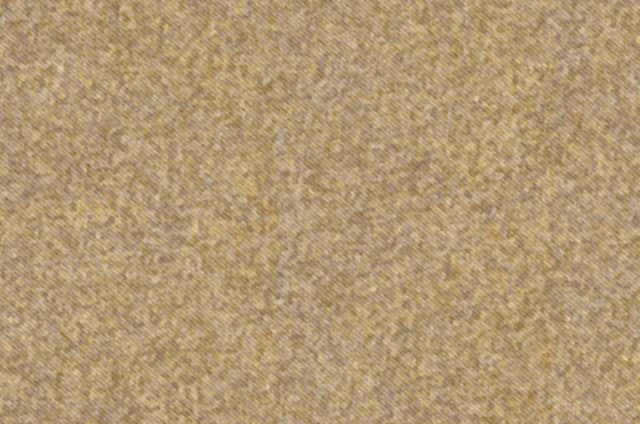
Write a WebGL 1 fragment shader that draws this texture.

```glsl
precision highp float;
// Draws soft, sandy woven cloth: blurred tan grains under a fine diagonal twill.

uniform vec2 u_resolution;

// Colours
const vec3 SAND = vec3(0.693, 0.600, 0.450);
const vec3 LIGHT_AXIS = vec3(0.97, 1.05, 1.0);
const vec3 OCHRE_AXIS = vec3(0.40, 0.02, -1.0);

// Sizes, counted per canvas height
const float GRAINS = 92.0;
const float FIBRES = 150.0;
const float PATCHES = 15.0;
const float TWILL_LINES = 112.0;
const float PANEL_WIDTH = 0.655;
const vec2 TWILL_NORMAL = vec2(0.66, 0.75);
const float GRAIN_STRETCH = 0.95;

// Strengths
const float GRAIN_CONTRAST = 0.17;
const float FIBRE_CONTRAST = 0.14;
const float PATCH_CONTRAST = 0.035;
const float TWILL_CONTRAST = 0.028;
const float FLECK_LIGHT = 0.10;
const float OCHRE_AMOUNT = 0.105;
const float PANEL_TINT = 0.022;
const float SOFTNESS = 4.5;

vec3 hash3(vec2 cell) {
  vec3 q = fract(cell.xyx * vec3(0.1031, 0.1030, 0.0973));
  q += dot(q, q.yxz + 33.33);
  return fract((q.xxy + q.yzz) * q.zyx);
}

// Blurred cellular noise: x = tone, y = ochre, both centred on 0; z = fleck.
vec3 softCells(vec2 p) {
  vec2 base = floor(p);
  vec2 local = p - base;
  vec3 sum = vec3(0.0);
  float total = 0.0;
  for (int j = -1; j <= 1; j++) {
    for (int i = -1; i <= 1; i++) {
      vec2 offset = vec2(float(i), float(j));
      vec3 jitter = hash3(base + offset + 17.0);
      vec3 trait = hash3(base + offset + 271.0);
      vec2 d = offset + 0.15 + 0.7 * jitter.xy - local;
      float weight = exp(-SOFTNESS * dot(d, d));
      float fleck = smoothstep(0.985, 1.0, trait.z);
      sum += weight * vec3(trait.xy - 0.5, fleck);
      total += weight;
    }
  }
  return sum / total;
}

// Slow layered sines that keep the weave from being ruler straight.
float sway(vec2 p) {
  return sin(p.x * 9.0 + 2.0 * sin(p.y * 7.0)) + 0.6 * sin(p.y * 17.0 - p.x * 5.0);
}

void main() {
  vec2 p = gl_FragCoord.xy / u_resolution.y;

  // Axes across and along the twill, with grains slightly drawn out along it
  vec2 normal = normalize(TWILL_NORMAL);
  vec2 twill = vec2(dot(p, normal), GRAIN_STRETCH * dot(p, vec2(normal.y, -normal.x)));
  twill += 4.0;

  // Grains, fibres and broad patches
  vec3 grain = softCells(twill * GRAINS);
  vec3 fibre = softCells(twill * FIBRES + 53.0);
  vec3 patchy = softCells((p + 2.0) * PATCHES);

  // Broken diagonal threads, faded where pixels cannot resolve them
  float phase = 6.28318 * TWILL_LINES * twill.x + 0.7 * sway(p);
  float resolved = smoothstep(1.6, 2.6, u_resolution.y / TWILL_LINES);
  float thread = sin(phase) * resolved * (1.0 + 2.0 * fibre.y);

  // Faint panels, greyer at their left edge and warmer at their right
  float panel = fract(p.x / PANEL_WIDTH + 0.006);
  float edge = 0.0015 / PANEL_WIDTH;
  float panelTint = panel - 0.5 - smoothstep(1.0 - edge, 1.0, panel);

  float tone = GRAIN_CONTRAST * grain.x + FIBRE_CONTRAST * fibre.x
    + PATCH_CONTRAST * patchy.x + TWILL_CONTRAST * thread + FLECK_LIGHT * grain.z;
  float ochre = OCHRE_AMOUNT * (grain.y + 0.3 * patchy.y) + PANEL_TINT * panelTint;

  vec3 colour = SAND + tone * LIGHT_AXIS + ochre * OCHRE_AXIS;
  gl_FragColor = vec4(clamp(colour, 0.0, 1.0), 1.0);
}
```
